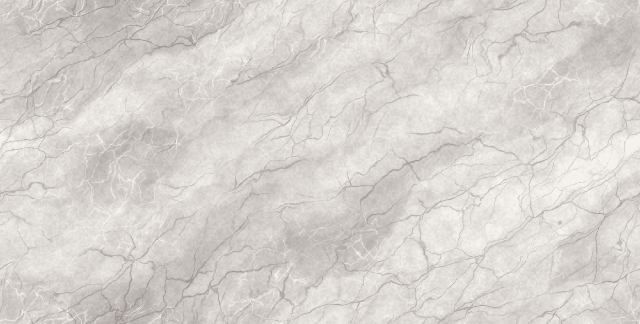
Write a Shadertoy shader that draws this texture.

```glsl
// Pale warm-grey marble: diagonal clouds, stepped slabs, broken dark cracks and fine white veins, tiling.
#define DARK vec3(0.74, 0.715, 0.70)
#define LIGHT vec3(0.91, 0.895, 0.88)
#define BASE_TONE 0.62
#define CLOUD_CONTRAST 1.25
#define BROAD_CONTRAST 1.25
#define SLAB_CONTRAST 0.70
#define BEND 0.20
#define JAG 0.034
#define CRACK_DEPTH 1.1
#define CRACK_WIDTH 0.0010
#define WEB_GAIN 0.42
#define GRAIN 0.33

vec2 hash2(vec2 p) {
    vec3 q = fract(p.xyx * vec3(0.1031, 0.1030, 0.0973));
    q += dot(q, q.yzx + 33.33);
    return fract((q.xx + q.yz) * q.zy);
}

// Whole-number lattice index that wraps at the canvas edges.
vec2 wrap(vec2 cell, vec2 count) {
    return floor(mod(cell + 0.5, count));
}

// A whole-number lean slants the lattice and keeps it periodic.
vec2 slant(vec2 uv, float lean) {
    return vec2(uv.x, uv.y - lean * uv.x);
}

float valueNoise(vec2 uv, vec2 count, float seed) {
    vec2 p = uv * count, base = floor(p), f = p - base;
    f = f * f * (3.0 - 2.0 * f);
    float a = hash2(wrap(base, count) + seed).x;
    float b = hash2(wrap(base + vec2(1, 0), count) + seed).x;
    float c = hash2(wrap(base + vec2(0, 1), count) + seed).x;
    float d = hash2(wrap(base + vec2(1, 1), count) + seed).x;
    return mix(mix(a, b, f.x), mix(c, d, f.x), f.y);
}

float fbm(vec2 uv, vec2 count, float seed) {
    float sum = 0.0, gain = 0.5;
    for (int k = 0; k < 5; k++) {
        sum += gain * valueNoise(uv, count, seed);
        count *= 2.0;
        seed += 17.0;
        gain *= 0.5;
    }
    return sum / 0.96875;
}

// Wrapped cellular noise: x = distance to the border in canvas heights, y = cell value.
vec2 cells(vec2 uv, vec2 count, float lean, float seed) {
    vec2 p = slant(uv, lean) * count, base = floor(p), f = p - base;
    vec2 first = vec2(9.0), second = vec2(9.0);
    float value = 0.0;
    for (int j = -1; j <= 1; j++)
    for (int i = -1; i <= 1; i++) {
        vec2 g = vec2(i, j);
        vec2 h = hash2(wrap(base + g, count) + seed);
        vec2 r = g + 0.06 + 0.88 * h - f;
        if (dot(r, r) < dot(first, first)) {
            second = first;
            first = r;
            value = fract(37.0 * (h.x + h.y));
        } else if (dot(r, r) < dot(second, second)) {
            second = r;
        }
    }
    vec2 n = normalize(second - first);
    float border = dot(0.5 * (first + second), n);
    float aspect = iResolution.x / iResolution.y;
    vec2 slope = vec2((count.x * n.x - lean * count.y * n.y) / aspect, count.y * n.y);
    return vec2(border / length(slope), value);
}

// Sharp core line, smoothed by one pixel.
float line(float d, float width) {
    return 1.0 - smoothstep(0.0, width + 1.0 / iResolution.y, d);
}

void mainImage(out vec4 fragColor, in vec2 fragCoord) {
    vec2 uv = fragCoord / iResolution.xy;

    // Bent and jagged domain
    vec2 bend = vec2(fbm(uv, vec2(5, 3), 1.0), fbm(uv, vec2(5, 3), 90.0)) - 0.5;
    vec2 jag = vec2(fbm(uv, vec2(36, 18), 5.0), fbm(uv, vec2(36, 18), 70.0)) - 0.5;
    vec2 warped = uv + (BEND * bend + JAG * jag) * vec2(0.5, 1.0);
    float mottle = fbm(uv, vec2(64, 32), 150.0);

    // Clouds, streaks and stepped slabs
    float cloud = fbm(slant(warped, 1.0), vec2(3, 5), 31.0) - 0.5;
    float streak = fbm(slant(warped, 1.0), vec2(13, 21), 64.0) - 0.5;
    float broad = fbm(warped, vec2(3, 2), 52.0) - 0.5;
    vec2 slab = cells(warped, vec2(3, 4), 1.0, 7.0);
    vec2 chip = cells(warped, vec2(9, 8), 1.0, 118.0);
    float steps = (slab.y - 0.5) * smoothstep(0.0, 0.009, slab.x);
    steps += 0.35 * (chip.y - 0.5) * smoothstep(0.0, 0.008, chip.x);
    float tone = BASE_TONE + CLOUD_CONTRAST * cloud + 0.5 * streak;
    tone += BROAD_CONTRAST * broad + SLAB_CONTRAST * steps;
    tone = min(tone, mix(0.9, tone, 0.5));

    // White web, strongest in the darker stone
    float webMask = smoothstep(0.40, 0.64, fbm(uv, vec2(12, 7), 210.0));
    float shade = 1.0 - smoothstep(0.2, 1.0, tone);
    float web = line(cells(warped + 0.02 * jag, vec2(26, 16), 0.0, 61.0).x, 0.0008);
    web += line(cells(warped, vec2(12, 10), 2.0, 83.0).x, 0.001);
    tone += WEB_GAIN * web * webMask * (0.3 + shade) * (0.3 + 1.4 * mottle);

    // Broken dark cracks in three sizes with a soiled rim
    float breaks = fbm(slant(uv, 1.0), vec2(6, 8), 130.0);
    float longMask = smoothstep(0.34, 0.56, breaks);
    float shortMask = smoothstep(0.40, 0.58, breaks);
    float hairMask = smoothstep(0.43, 0.60, fbm(uv, vec2(9, 5), 171.0));
    float longCrack = cells(warped, vec2(5, 6), 1.0, 21.0).x;
    float shortCrack = cells(warped + 0.02 * jag, vec2(11, 8), 1.0, 44.0).x;
    float hairCrack = cells(warped, vec2(15, 9), 2.0, 99.0).x;
    float core = max(longMask * line(longCrack, CRACK_WIDTH), 0.85 * shortMask * line(shortCrack, CRACK_WIDTH));
    core = max(core, 0.6 * hairMask * line(hairCrack, 0.5 * CRACK_WIDTH));
    float rim = longMask * exp(-longCrack / 0.009) + 0.5 * shortMask * exp(-shortCrack / 0.007);
    tone -= CRACK_DEPTH * core * (0.15 + 1.1 * mottle) + 0.4 * rim * mottle * mottle;

    // Fine grain
    float speck = valueNoise(uv, vec2(360, 183), 11.0) - 0.5;
    tone += GRAIN * (speck + 1.8 * (mottle - 0.5));

    fragColor = vec4(mix(DARK, LIGHT, clamp(tone, -0.6, 1.3)), 1.0);
}
```
